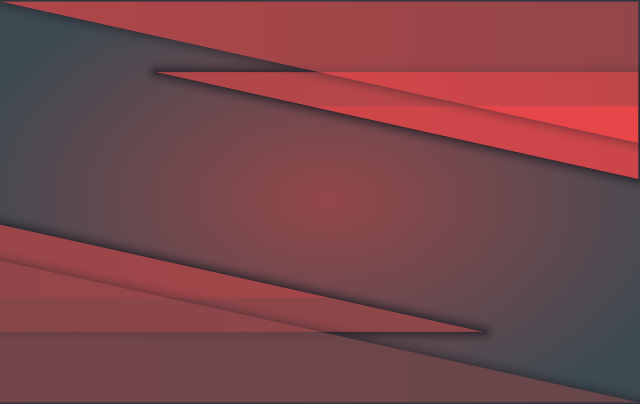
Give the GLSL for this background, as a Shadertoy shader.

```glsl
// Overlapping translucent red blades over a radial glow on dark slate.
// Each corner holds two triangles with soft shadows; the lower pair is the
// upper pair turned by half a turn, with its own red tones.

const float ASPECT = 512.0 / 324.0;
const vec3 GLOW_COLOR = vec3(0.58, 0.28, 0.29);
const vec3 SLATE_COLOR = vec3(0.235, 0.29, 0.32);
const vec3 SHADOW_COLOR = vec3(0.14, 0.12, 0.15);
const vec2 BLADE_GREEN_BLUE = vec2(0.275, 0.288);
const vec2 GLOW_CENTER = vec2(0.02, 0.005);
const float GLOW_REACH = 1.2;

const vec2 FRONT_TIP = vec2(-0.7875, 0.496);
const vec2 REAR_TIP = vec2(-0.4035, 0.3214);
const float BLADE_SLOPE = 0.2223;
const float BAND_HEIGHT = 0.237;
const float SHADOW_WIDTH = 0.036;
const float REAR_SHADOW = 0.75;
const float FRONT_SHADOW = 0.5;
const float CREASE_SHADOW = 0.16;

// Red levels from the tip side to the wide side of a pair
struct Tones {
    vec2 front;
    vec2 rearUpper;
    vec2 rearLower;
    vec2 overlapUpper;
    vec2 overlapLower;
};

const Tones TOP_TONES = Tones(
    vec2(0.695, 0.575), vec2(0.65, 0.77), vec2(0.83, 0.80),
    vec2(0.92, 0.75), vec2(0.83, 0.91));
const Tones BOTTOM_TONES = Tones(
    vec2(0.40, 0.46), vec2(0.56, 0.56), vec2(0.67, 0.605),
    vec2(0.60, 0.525), vec2(0.63, 0.575));

float segmentDistance(vec2 p, vec2 a, vec2 b) {
    vec2 ap = p - a, ab = b - a;
    return length(ap - ab * clamp(dot(ap, ab) / dot(ab, ab), 0.0, 1.0));
}

// Signed distance to a blade with a level top and a falling lower edge
float bladeDistance(vec2 p, vec2 tip, float right) {
    vec2 top = vec2(right, tip.y);
    vec2 low = vec2(right, tip.y - BLADE_SLOPE * (right - tip.x));
    float d = min(segmentDistance(p, tip, top),
              min(segmentDistance(p, top, low), segmentDistance(p, low, tip)));
    float edgeY = tip.y - BLADE_SLOPE * (p.x - tip.x);
    bool inside = p.y < tip.y && p.x < right && p.y > edgeY;
    return inside ? -d : d;
}

float coverage(float d, float pixel) {
    return 1.0 - smoothstep(-0.6 * pixel, 0.6 * pixel, d);
}

float shadow(float d) {
    float fade = 1.0 - clamp(d / SHADOW_WIDTH, 0.0, 1.0);
    return fade * fade;
}

float ramp(vec2 tone, float t) {
    return mix(tone.x, tone.y, t);
}

vec3 drawPair(vec3 color, vec2 p, float right, Tones tones, float pixel) {
    float rearD = bladeDistance(p, REAR_TIP, right);
    float frontD = bladeDistance(p, FRONT_TIP, right);
    float rear = coverage(rearD, pixel);
    float front = coverage(frontD, pixel);
    float lower = coverage(p.y - BAND_HEIGHT, pixel);
    float t = clamp(p.x / ASPECT + 0.5, 0.0, 1.0);

    // Rear blade and its shadow
    color = mix(color, SHADOW_COLOR, REAR_SHADOW * shadow(rearD));
    float rearRed = mix(ramp(tones.rearUpper, t), ramp(tones.rearLower, t), lower);
    color = mix(color, vec3(rearRed, BLADE_GREEN_BLUE), rear);

    // Front blade lets the rear one shine through
    float shadowStrength = FRONT_SHADOW * mix(1.0, 0.65, rear);
    color = mix(color, SHADOW_COLOR, shadowStrength * shadow(frontD));
    float overlapRed = mix(ramp(tones.overlapUpper, t), ramp(tones.overlapLower, t), lower);
    vec3 frontColor = vec3(ramp(tones.front, t), BLADE_GREEN_BLUE);
    frontColor = mix(frontColor, SHADOW_COLOR, CREASE_SHADOW * shadow(rearD));
    frontColor = mix(frontColor, vec3(overlapRed, BLADE_GREEN_BLUE), rear);
    return mix(color, frontColor, front);
}

void mainImage(out vec4 fragColor, in vec2 fragCoord) {
    vec2 p = (fragCoord / iResolution.xy - 0.5) * vec2(ASPECT, 1.0);
    float pixel = 1.0 / iResolution.y;

    // Elliptical glow
    float radius = length((p - GLOW_CENTER) / vec2(0.5 * ASPECT, 0.5));
    vec3 color = mix(GLOW_COLOR, SLATE_COLOR, min(radius / GLOW_REACH, 1.0));

    // Upper pair, then the lower pair turned by half a turn
    color = drawPair(color, p, 0.786, TOP_TONES, pixel);
    color = drawPair(color, -p, 0.80, BOTTOM_TONES, pixel);

    fragColor = vec4(color, 1.0);
}
```
